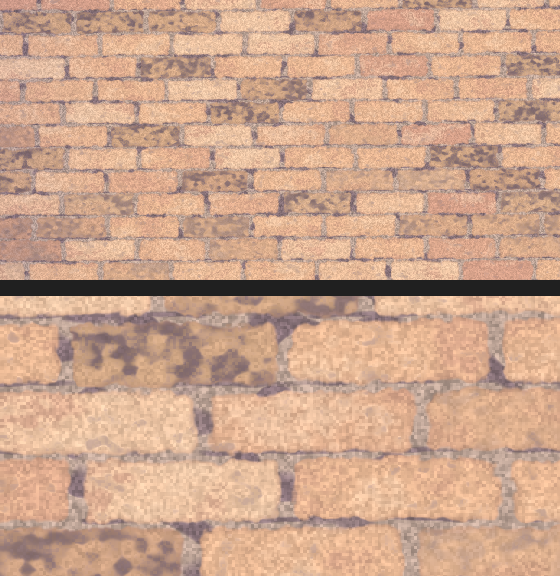
Top, the full canvas; bottom, a detail of the centre.
Reproduce this texture procedurally as a Shadertoy shader.

```glsl
// Weathered peach brick wall: staggered courses, gritty mortar, sooty and pale bricks.

const vec2 REPEATS = vec2(7.73, 12.28);   // bricks across, courses down
const float ASPECT = 3.177;               // brick pitch over course height
const float BOND[13] = float[13](0.54, 0.02, 0.37, 0.93, 0.30, 0.87, 0.51,
                                 0.91, 0.47, 0.87, 0.48, 0.87, 0.37);

const vec3 PEACH  = vec3(0.91, 0.72, 0.58);
const vec3 ROSE   = vec3(0.84, 0.63, 0.54);
const vec3 OCHRE  = vec3(0.82, 0.66, 0.52);
const vec3 PALE   = vec3(0.95, 0.82, 0.70);
const vec3 SOOT   = vec3(0.46, 0.38, 0.41);
const vec3 MORTAR = vec3(0.80, 0.70, 0.62);
const vec3 SHADOW = vec3(0.45, 0.37, 0.42);

float hash(vec2 p) {
    vec3 q = fract(p.xyx * 0.1031);
    q += dot(q, q.yzx + 33.33);
    return fract((q.x + q.y) * q.z);
}

// Smooth cellular noise: random cell values blended by distance, 0 to 1.
float cellNoise(vec2 p) {
    vec2 cell = floor(p);
    float total = 0.0, weights = 0.0;
    for (int y = -1; y <= 1; y++)
    for (int x = -1; x <= 1; x++) {
        vec2 c = cell + vec2(x, y);
        vec2 toPoint = c + vec2(hash(c + 11.3), hash(c + 47.7)) - p;
        float w = exp(-5.0 * dot(toPoint, toPoint));
        total += w * hash(c + 83.1);
        weights += w;
    }
    return total / weights;
}

// Layered sines that bend the edges.
vec2 wobble(vec2 p) {
    return 0.5 * sin(p.yx * vec2(2.3, 1.1) + p * 0.7)
         + 0.3 * sin(p.yx * vec2(6.1, 4.7) + p * 2.9)
         + 0.2 * sin(p.yx * vec2(13.0, 11.0) - p * 7.3);
}

float roundedBox(vec2 p, vec2 halfSize, float radius) {
    vec2 q = abs(p) - halfSize + radius;
    return length(max(q, 0.0)) + min(max(q.x, q.y), 0.0) - radius;
}

// Sideways shift of the joint on the left of a brick.
float jointShift(vec2 id) {
    return (hash(id + 5.7) - 0.5) * 0.04;
}

vec3 brickColor(vec2 p, vec2 id, float grain, float edge) {
    vec2 s = p + id * 7.0;
    float blotch = cellNoise(s * vec2(1.1, 1.7));
    float spots = cellNoise(s * vec2(5.5, 7.5));
    float mottle = 0.55 * blotch + 0.25 * spots + 0.2 * grain;
    float tone = hash(id + 21.0);

    // Each brick has its own tint, then soft mottling
    vec3 col = mix(PEACH, ROSE, smoothstep(0.60, 0.95, tone));
    col = mix(col, PALE, 0.50 * smoothstep(0.35, 0.05, tone));
    col = mix(col, PALE, 0.50 * smoothstep(0.50, 0.80, mottle));
    col = mix(col, ROSE, 0.60 * smoothstep(0.46, 0.20, mottle));

    // Some bricks turn ochre with speckled soot, fewer in the low courses
    float grime = smoothstep(0.62, 0.88, hash(id + 64.0));
    grime *= 1.0 - 0.65 * smoothstep(8.0, 11.0, id.y - 50.0);
    float speckle = 0.35 * blotch + 0.40 * spots + 0.25 * grain;
    float soot = smoothstep(0.36, 0.70, speckle);
    col = mix(col, OCHRE, 0.75 * grime);
    col = mix(col, SOOT, 0.90 * grime * soot);

    // Scattered pits, worn rim and fine grain
    col = mix(col, SOOT, 0.40 * smoothstep(0.70, 0.90, 0.7 * spots + 0.3 * grain));
    col = mix(col, ROSE * 0.86, 0.35 * smoothstep(-0.10, 0.0, edge));
    return col * (1.0 + 0.25 * (grain - 0.5));
}

vec3 mortarColor(vec2 p, float f, float grain) {
    float patches = cellNoise(p * vec2(2.2, 3.0) + 31.0);
    float hollow = smoothstep(0.54, 0.78, patches);
    // Broken shadow line under the brick above
    float below = smoothstep(0.86, 0.92, f) * smoothstep(1.0, 0.95, f);
    below *= smoothstep(0.25, 0.60, cellNoise(p * vec2(1.6, 1.0) + 73.0));
    float shade = max(0.80 * hollow, 0.75 * below);
    shade = max(shade, 0.22);
    vec3 col = mix(MORTAR, SHADOW, shade);
    return col * (1.0 + 0.45 * (grain - 0.45));
}

void mainImage(out vec4 fragColor, in vec2 fragCoord) {
    vec2 uv = fragCoord / iResolution.xy;
    float pixel = REPEATS.y / iResolution.y;

    // Courses count downward and rise slightly to the right
    vec2 grid = vec2(uv.x, 1.0 - uv.y) * REPEATS;
    grid.y += 0.49 + 0.16 * uv.x;
    vec2 p = grid * vec2(ASPECT, 1.0);
    grid += wobble(p) * vec2(0.008, 0.030);

    // Brick cell in its staggered course
    int row = clamp(int(floor(grid.y)), 0, 12);
    grid.x -= BOND[row];
    vec2 id = floor(grid) + 50.0;
    vec2 f = fract(grid);

    // Brick outline between two uneven joints
    float left = jointShift(id);
    float right = 1.0 + jointShift(id + vec2(1.0, 0.0));
    vec2 center = vec2(0.5 * (left + right), 0.5 + 0.03 * (hash(id + 9.0) - 0.5));
    vec2 halfSize = vec2(0.5 * (right - left) * ASPECT - 0.11, 0.445);
    float edge = roundedBox((f - center) * vec2(ASPECT, 1.0), halfSize, 0.12);
    edge += 0.10 * (cellNoise(p * 4.5) - 0.5) + 0.06 * (cellNoise(p * 10.0) - 0.5);

    // Surfaces
    float grain = 0.45 * cellNoise(p * 12.0) + 0.55 * hash(floor(p * 21.0));
    vec3 brick = brickColor(p, id, grain, edge);
    vec3 mortar = mortarColor(p, f.y, grain);
    float softness = max(pixel, 0.03);
    vec3 col = mix(brick, mortar, smoothstep(-softness, softness, edge));

    // Slight cool fade toward the left side
    col *= mix(vec3(0.95, 0.95, 0.99), vec3(1.0), smoothstep(0.0, 0.25, uv.x));
    fragColor = vec4(clamp(col, 0.0, 1.0), 1.0);
}
```
